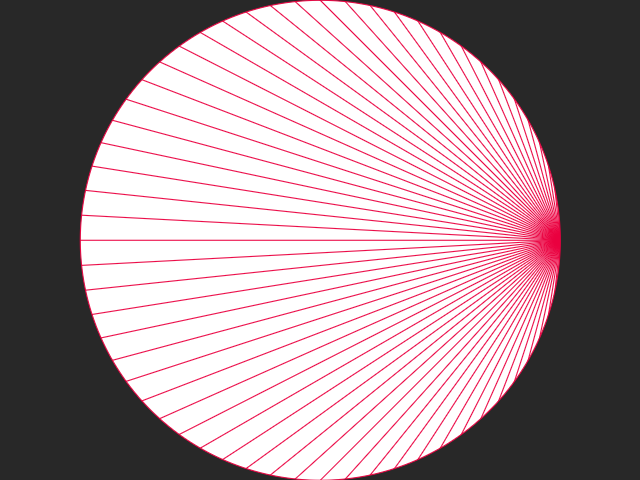
This background is drawn by a Shadertoy shader. Its source:

```glsl
// A white disc on charcoal with a fan of thin crimson chords that all meet at its right edge.
// Points spaced evenly on the rim are seen from the apex at equal angles, so the fan is
// a loop over evenly turned lines, clipped by the disc. Lengths are in canvas heights.

const vec3 CHARCOAL = vec3(0.157);
const vec3 WHITE = vec3(1.0);
const vec3 CRIMSON = vec3(0.918, 0.0, 0.247);

const float PI = 3.14159;
const int RIM_POINTS = 60;
const float RADIUS = 0.5;
const float LINE_WIDTH = 0.0022;
const float SOFTNESS = 1.1;                 // edge filter width, in pixels
const vec2 CENTRE = vec2(0.0006, -0.0006);  // relative to the canvas centre

// Share of a filter window covered by a stroke whose axis lies at distance d.
float strokeCoverage(float d, float filterWidth) {
    float halfStroke = 0.5 * LINE_WIDTH;
    float halfFilter = 0.5 * filterWidth;
    float overlap = min(d + halfFilter, halfStroke) - max(d - halfFilter, -halfStroke);
    return clamp(overlap / filterWidth, 0.0, 1.0);
}

// Combined opacity of all chords through the apex, with q measured from it.
float chordFan(vec2 q, float filterWidth) {
    float uncovered = 1.0;
    for (int i = 0; i < RIM_POINTS; i++) {
        float angle = PI * float(i) / float(RIM_POINTS);
        vec2 normal = vec2(-sin(angle), cos(angle));
        uncovered *= 1.0 - strokeCoverage(abs(dot(q, normal)), filterWidth);
    }
    return 1.0 - uncovered;
}

void mainImage(out vec4 fragColor, in vec2 fragCoord) {
    vec2 p = (fragCoord - 0.5 * iResolution.xy) / iResolution.y - CENTRE;
    float filterWidth = SOFTNESS / iResolution.y;

    // Disc and its chords
    float rimDistance = length(p) - RADIUS;
    float disc = clamp(0.5 - rimDistance / filterWidth, 0.0, 1.0);
    float fan = chordFan(p - vec2(RADIUS, 0.0), filterWidth);
    vec3 color = mix(CHARCOAL, mix(WHITE, CRIMSON, fan), disc);

    // Rim outline
    color = mix(color, CRIMSON, strokeCoverage(abs(rimDistance), filterWidth));

    fragColor = vec4(color, 1.0);
}
```
